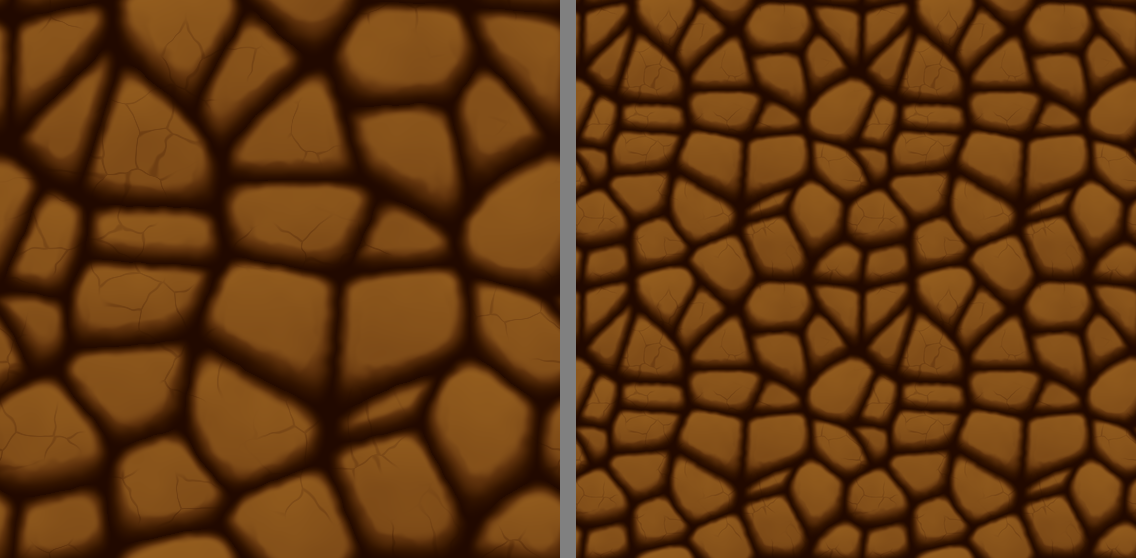
Left, the tile; right, the same tile 2 across and 2 down.
Write a WebGL 1 fragment shader that draws this texture.

```glsl
precision highp float;
// Tiling wall of rounded brown stones with soft dark joints and hairline cracks.
// A wrapped power diagram gives stones of mixed size; a smooth minimum over the
// edge distances rounds them, and the blended edge direction lights them from above.

uniform vec2 u_resolution;

const vec2 STONES = vec2(5.0, 6.0);      // grid of stones per tile
const float SIZE_SPREAD = 0.24;          // difference between big and small stones
const float ROUNDING = 15.0;             // lower is rounder
const float TOP_EDGE = 0.11;             // width of the upper dark rim
const float BOTTOM_EDGE = 0.23;          // width of the lower shadow
const float BEND = 0.055;                // bending of the outlines
const float CRACK_CELLS = 13.0;
const float CRACK_DEPTH = 0.13;

const vec3 JOINT = vec3(0.13, 0.035, 0.0);
const vec3 UMBER = vec3(0.20, 0.08, 0.0);
const vec3 SHADOW = vec3(0.29, 0.14, 0.02);
const vec3 SHADE = vec3(0.38, 0.20, 0.05);
const vec3 BODY = vec3(0.49, 0.29, 0.09);
const vec3 LIGHT = vec3(0.58, 0.365, 0.118);

vec2 hash2(vec2 p) {
  vec3 q = fract(p.xyx * vec3(0.1031, 0.1030, 0.0973));
  q += dot(q, q.yzx + 33.33);
  return fract((q.xx + q.yz) * q.zy);
}

// Value noise, two channels, repeating once per tile
vec2 noise2(vec2 uv, float period, float seed) {
  vec2 p = uv * period;
  vec2 i = floor(p);
  vec2 f = fract(p);
  f = f * f * (3.0 - 2.0 * f);
  vec2 a = mod(i, period) + seed;
  vec2 b = mod(i + 1.0, period) + seed;
  return mix(mix(hash2(a), hash2(vec2(b.x, a.y)), f.x),
             mix(hash2(vec2(a.x, b.y)), hash2(b), f.x), f.y);
}

vec2 fbm2(vec2 uv, float period, float seed) {
  return 0.55 * noise2(uv, period, seed)
       + 0.29 * noise2(uv, period * 2.0, seed + 17.0)
       + 0.16 * noise2(uv, period * 4.0, seed + 41.0);
}

// Offset to the stone centre in xy, size weight in z
vec3 stoneSite(vec2 cell, vec2 p) {
  vec2 id = mod(cell, STONES);
  vec2 centre = cell + 0.12 + 0.76 * hash2(id + 7.0);
  vec2 offset = (centre - p) * vec2(1.0, STONES.x / STONES.y);
  return vec3(offset, SIZE_SPREAD * hash2(id + 83.0).x);
}

float power(vec3 site) {
  return dot(site.xy, site.xy) - site.z;
}

// Rounded edge distance in x, direction to the edge in yz, height in stone in w
vec4 stone(vec2 p) {
  vec2 home = floor(p);
  vec2 nearest = home;
  float best = 100.0;
  for (int y = -2; y <= 2; y++) for (int x = -2; x <= 2; x++) {
    vec2 cell = home + vec2(float(x), float(y));
    float d = power(stoneSite(cell, p));
    if (d < best) { best = d; nearest = cell; }
  }
  vec3 own = stoneSite(nearest, p);
  float total = 0.0;
  vec2 direction = vec2(0.0);
  for (int y = -2; y <= 2; y++) for (int x = -2; x <= 2; x++) {
    if (x == 0 && y == 0) continue;
    vec3 other = stoneSite(nearest + vec2(float(x), float(y)), p);
    vec2 across = other.xy - own.xy;
    float gap = max(length(across), 0.05);
    float edge = 0.5 * (power(other) - best) / gap;
    float weight = exp(-ROUNDING * edge);
    total += weight;
    direction += weight * across / gap;
  }
  return vec4(-log(total) / ROUNDING, direction / total, -own.y);
}

// Thin branching lines on the borders of small wrapped cells
float cracks(vec2 uv) {
  vec2 p = uv * CRACK_CELLS;
  vec2 home = floor(p);
  float first = 9.0;
  float second = 9.0;
  for (int y = -1; y <= 1; y++) for (int x = -1; x <= 1; x++) {
    vec2 cell = home + vec2(float(x), float(y));
    float d = length(cell + hash2(mod(cell, CRACK_CELLS) + 29.0) - p);
    second = min(second, max(first, d));
    first = min(first, d);
  }
  return 1.0 - smoothstep(0.01, 0.065, second - first);
}

vec3 stoneColour(float tone) {
  float t = clamp(tone, 0.0, 1.0) * 5.0;
  vec3 c = mix(JOINT, UMBER, clamp(t, 0.0, 1.0));
  c = mix(c, SHADOW, clamp(t - 1.0, 0.0, 1.0));
  c = mix(c, SHADE, clamp(t - 2.0, 0.0, 1.0));
  c = mix(c, BODY, clamp(t - 3.0, 0.0, 1.0));
  return mix(c, LIGHT, clamp(t - 4.0, 0.0, 1.0));
}

void main() {
  vec2 uv = gl_FragCoord.xy / u_resolution;
  vec2 bent = uv + BEND * (noise2(uv, 5.0, 3.0) - 0.5)
                 + 0.004 * (noise2(uv, 48.0, 11.0) - 0.5);
  vec4 s = stone(bent * STONES);

  // Narrow rim above, wide soft shadow below
  float down = smoothstep(-0.5, 0.85, -s.z);
  float rise = smoothstep(-0.03, mix(TOP_EDGE, BOTTOM_EDGE, down), s.x);

  // Painted shadow with a ragged border, and blotches on the face
  float ragged = fbm2(uv, 16.0, 53.0).x - 0.5;
  float band = down * smoothstep(-0.025, 0.025, 0.17 - s.x + 0.22 * ragged);
  float blotch = fbm2(uv, 8.0, 97.0).y - 0.5;
  float tone = 0.87 + 0.16 * clamp(s.w, -0.6, 0.6) + 0.16 * blotch - 0.10 * band;

  // Cracks appear in patches only
  vec2 crackUv = uv + 0.03 * (fbm2(uv, 18.0, 61.0) - 0.5);
  float patches = smoothstep(0.52, 0.68, noise2(uv, 9.0, 71.0).x);
  tone -= CRACK_DEPTH * patches * cracks(crackUv);

  gl_FragColor = vec4(stoneColour(rise * tone), 1.0);
}
```
